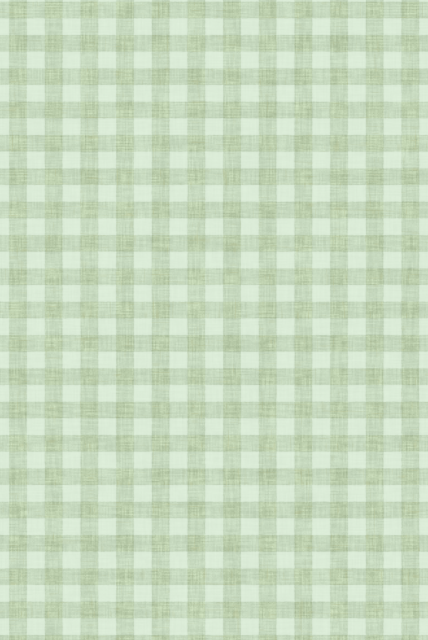
Give the GLSL for this pattern, as a WebGL 2 fragment shader.

```glsl
#version 300 es
precision highp float;

uniform vec2 u_resolution;
out vec4 outColor;

const vec2 REPEATS = vec2(12.0, 19.2);       // checks across and down
const vec2 BAND_CENTRE = vec2(0.505, 0.30);  // phase, from the upper left
const float BAND_HALF_WIDTH = 0.247;         // in repeats
const float EDGE_WOBBLE = 0.012;
const vec3 LIGHT = vec3(0.86, 0.925, 0.845);
const vec3 MIDDLE = vec3(0.78, 0.853, 0.75);
const vec3 DARK = vec3(0.737, 0.81, 0.677);
const vec3 SLUB = vec3(0.71, 0.74, 0.56);
const float THREADS = 300.0;                 // threads across the width
const float THREAD_LENGTH = 9.0;             // length of a streak in threads
const float WEAVE_LIGHT = 0.012;             // weave contrast on bare cloth
const float WEAVE_BAND = 0.030;              // extra contrast per dyed band
const float SLUB_AMOUNT = 0.30;
const float EDGE_LINE = 0.012;
const float MOTTLE = 0.010;

float hash(vec2 p) {
  return fract(sin(dot(p, vec2(127.1, 311.7))) * 43758.5453);
}

float noise(vec2 p) {
  vec2 i = floor(p);
  vec2 f = fract(p);
  f = f * f * (3.0 - 2.0 * f);
  float low = mix(hash(i), hash(i + vec2(1.0, 0.0)), f.x);
  float high = mix(hash(i + vec2(0.0, 1.0)), hash(i + 1.0), f.x);
  return mix(low, high, f.y);
}

// Distance to the nearest band edge on both axes, negative inside
vec2 bandDistance(vec2 p) {
  return abs(fract(p - BAND_CENTRE + 0.5) - 0.5) - BAND_HALF_WIDTH;
}

void main() {
  vec2 uv = gl_FragCoord.xy / u_resolution;
  vec2 cell = vec2(uv.x, 1.0 - uv.y) * REPEATS;
  vec2 thread = uv * vec2(1.0, u_resolution.y / u_resolution.x) * THREADS;

  // Bands with edges that follow the threads
  vec2 wobble = vec2(noise(thread.yx * 0.7), noise(thread * 0.7 + 57.0)) - 0.5;
  vec2 edge = bandDistance(cell + wobble * EDGE_WOBBLE);
  vec2 soft = 0.8 * REPEATS / u_resolution;
  vec2 band = 1.0 - smoothstep(-soft, soft, edge);
  float layers = band.x + band.y;

  vec3 color = mix(LIGHT, MIDDLE, min(layers, 1.0));
  color = mix(color, DARK, max(layers - 1.0, 0.0));

  // Faint darker line along the band edges
  vec2 line = 1.0 - smoothstep(vec2(0.0), vec2(0.035) + soft, abs(edge));
  color -= EDGE_LINE * max(line.x, line.y);

  // Streaks of warp and weft
  float weft = noise(thread * vec2(1.0 / THREAD_LENGTH, 1.0));
  float warp = noise(thread * vec2(1.0, 1.0 / THREAD_LENGTH) + 131.0);
  float grain = noise(thread * 1.1 + 29.0);
  float weave = weft + warp + 0.6 * grain - 1.3;
  color += weave * (WEAVE_LIGHT + WEAVE_BAND * layers);

  // Scattered yellowish slubs, mostly in the dyed bands
  float slubWeft = noise(thread * vec2(0.11, 0.8) + 211.0);
  float slubWarp = noise(thread * vec2(0.8, 0.11) + 317.0);
  float slub = smoothstep(0.80, 0.97, max(slubWeft, slubWarp));
  color = mix(color, SLUB, slub * SLUB_AMOUNT * layers * 0.5);

  // Slow unevenness of the dye
  color += MOTTLE * (noise(cell * 1.7 + 11.0) - 0.5) * (0.5 + layers);

  outColor = vec4(clamp(color, 0.0, 1.0), 1.0);
}
```
